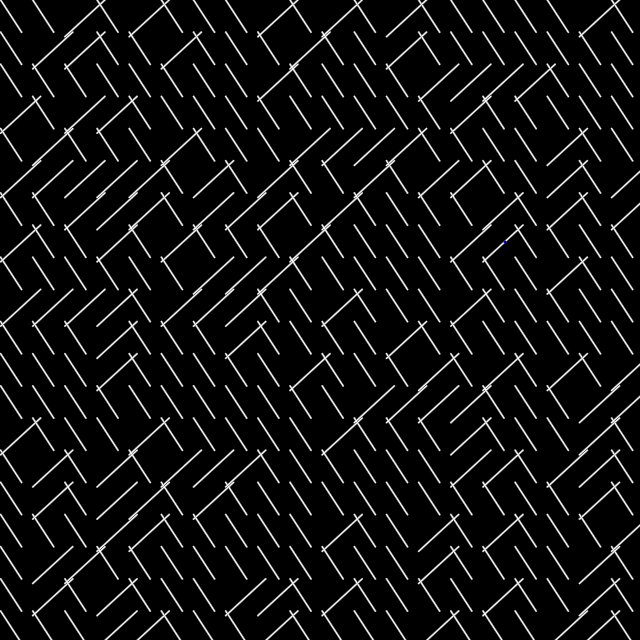
Reproduce this pattern procedurally as a three.js fragment shader.

```glsl
varying vec2 vUv;

const float CELLS = 19.9;
const float SLASH_SHARE = 0.3;
const float HALF_WIDTH = 0.00132;
const float SOFTNESS = 0.00195;
const vec3 BACKGROUND = vec3(0.0);
const vec3 LINE_COLOR = vec3(0.96);
const vec3 DOT_COLOR = vec3(0.0, 0.0, 0.85);

float hash(vec2 p) {
  vec3 q = fract(p.xyx * vec3(0.1031, 0.1030, 0.0973));
  q += dot(q, q.yzx + 33.33);
  return fract((q.x + q.y) * q.z);
}

float segmentDistance(vec2 p, vec2 a, vec2 b) {
  vec2 ab = b - a;
  float t = clamp(dot(p - a, ab) / dot(ab, ab), 0.0, 1.0);
  return length(p - a - ab * t);
}

// Linear edge ramp, distance and radius in canvas units
float coverage(float dist, float radius) {
  return clamp(0.5 + (radius - dist) / SOFTNESS, 0.0, 1.0);
}

// Steep falling stroke or longer rising stroke, y pointing down
float strokeDistance(vec2 p, vec2 cell) {
  vec2 local = p - cell;
  if (hash(cell + 17.0) < SLASH_SHARE) {
    return segmentDistance(local, vec2(0.02, 1.14), vec2(1.26, 0.0));
  }
  return segmentDistance(local, vec2(0.02, 0.0), vec2(0.67, 1.0));
}

// Strokes overrun their cells, so neighbours are included
float mazeDistance(vec2 p) {
  vec2 home = floor(p);
  float nearest = 10.0;
  for (int j = -1; j <= 1; j++) {
    for (int i = -1; i <= 1; i++) {
      vec2 cell = home + vec2(float(i), float(j));
      if (min(cell.x, cell.y) >= 0.0) {
        nearest = min(nearest, strokeDistance(p, cell));
      }
    }
  }
  return nearest;
}

void main() {
  // Grid hangs from the top left corner
  vec2 grid = vec2(vUv.x, 1.0 - vUv.y) * CELLS;
  float line = coverage(mazeDistance(grid) / CELLS, HALF_WIDTH);
  vec3 color = mix(BACKGROUND, LINE_COLOR, line);

  // Single small accent dot
  float accent = coverage(length(vUv - vec2(0.789, 0.622)), 0.0022);
  color = mix(color, DOT_COLOR, accent);

  gl_FragColor = vec4(color, 1.0);
}
```
